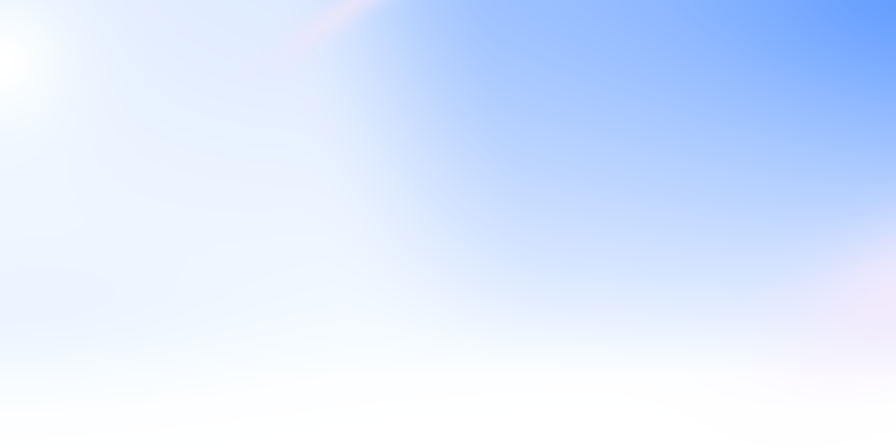
Give the GLSL for this background, as a WebGL 1 fragment shader.

```glsl
precision highp float;
// A pale sky: blue at the upper right thinning to white below and to the left.
// A single "blueness" field is shaped by ramps and soft glows, then coloured;
// a slanted light streak and a pink haze are blended on top.

uniform vec2 u_resolution;

#define HORIZON 0.84                    // depth at which the blue runs out
#define FALLOFF 1.35                    // curve of the vertical fade
#define PALE_BLUE 0.13                  // blueness of the left side
#define SUN_POS vec2(0.0, 0.14)
#define SUN_RADIUS 0.15
#define STREAK_START vec2(0.59, 0.155)
#define STREAK_DIR vec2(0.805, -0.594)
#define STREAK_WIDTH 0.036
#define STREAK_COLOR vec3(0.93, 0.905, 0.98)
#define HAZE_POS vec2(2.03, 0.65)
#define HAZE_COLOR vec3(0.965, 0.92, 0.99)

// Bell curve: 1 at the centre, fading smoothly in every direction.
float bell(vec2 offset) {
  return exp(-dot(offset, offset));
}

// Amount of blue at p, where p.x runs 0..2 and p.y runs 0..1 downwards.
float blueness(vec2 p) {
  float across = 0.5 * p.x - 0.1 * p.y;
  float amount = PALE_BLUE
    + 0.24 * smoothstep(0.30, 0.55, across)
    + 0.30 * max(across - 0.5, 0.0)
    + 0.08 * bell((p - vec2(2.0, 0.0)) / vec2(0.35, 0.25));
  float fade = 1.0 - pow(min(p.y / HORIZON, 1.0), FALLOFF);
  float blue = amount * fade;

  // Faint cool tints: low left edge, and just above the white floor.
  blue += 0.042 * bell((p - vec2(0.0, 0.73)) / vec2(0.6, 0.17));
  blue += 0.012 * smoothstep(0.3, 0.7, p.y) * (1.0 - smoothstep(0.75, 0.97, p.y));

  // The sun washes the blue out around it.
  float r = length(p - SUN_POS) / SUN_RADIUS;
  return blue * (1.0 - 1.0 / (1.0 + r * r));
}

vec3 skyColor(float blue) {
  float greenLoss = mix(0.42, 0.63, smoothstep(0.0, 0.12, blue));
  return vec3(1.0 - blue, 1.0 - greenLoss * blue, 1.0);
}

// Slanted beam that fades in along its length and softly across it.
float streak(vec2 p) {
  vec2 q = p - STREAK_START;
  float along = dot(q, STREAK_DIR);
  float side = dot(q, vec2(-STREAK_DIR.y, STREAK_DIR.x)) / STREAK_WIDTH;
  return smoothstep(-0.06, 0.18, along) * exp(-side * side);
}

// Pink haze at the right edge, sheared down towards the left.
float pinkHaze(vec2 p) {
  vec2 q = p - HAZE_POS;
  q.y += 0.35 * q.x;
  return bell(q / vec2(0.27, 0.16));
}

void main() {
  vec2 uv = gl_FragCoord.xy / u_resolution;
  vec2 p = vec2(2.0 * uv.x, 1.0 - uv.y);

  vec3 color = skyColor(blueness(p));
  color = mix(color, STREAK_COLOR, 0.75 * streak(p));
  color = mix(color, HAZE_COLOR, 0.85 * pinkHaze(p));
  gl_FragColor = vec4(color, 1.0);
}
```
